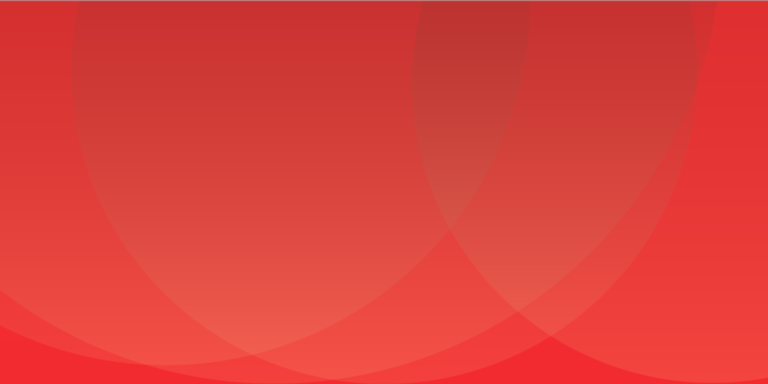
Write a WebGL 1 fragment shader that draws this background.

```glsl
precision highp float;
// Red backdrop with four huge translucent discs, dark at the top and peach below.

uniform vec2 u_resolution;

// Lays one disc with a vertical gradient tint over the colour below it.
vec3 addDisc(vec3 below, vec2 p, vec2 center, float radius, float strength) {
  float pixel = 1.0 / u_resolution.y;
  float coverage = 1.0 - smoothstep(-pixel, pixel, length(p - center) - radius);
  vec3 tint = mix(vec3(1.0, 0.80, 0.58), vec3(0.25, 0.25, 0.19), p.y);
  float opacity = strength * mix(0.13, 0.08, p.y);
  return mix(below, tint, coverage * opacity);
}

void main() {
  // One unit is the canvas height.
  vec2 p = gl_FragCoord.xy / u_resolution.y;

  // Flat red ground
  vec3 color = mix(vec3(0.95, 0.17, 0.19), vec3(0.94, 0.175, 0.185), p.y);

  // Overlapping discs: wide, left, middle, right
  color = addDisc(color, p, vec2(0.714, 1.167), 1.166, 1.0);
  color = addDisc(color, p, vec2(0.432, 0.997), 0.948, 1.0);
  color = addDisc(color, p, vec2(1.001, 0.815), 0.815, 1.0);
  color = addDisc(color, p, vec2(1.854, 0.784), 0.781, 1.2);

  // Pale hairline along the top edge
  float pixel = 1.0 / u_resolution.y;
  float hairline = smoothstep(0.9975 - pixel, 0.9975 + pixel, p.y);
  color = mix(color, vec3(0.72, 0.55, 0.54), hairline);

  gl_FragColor = vec4(color, 1.0);
}
```
